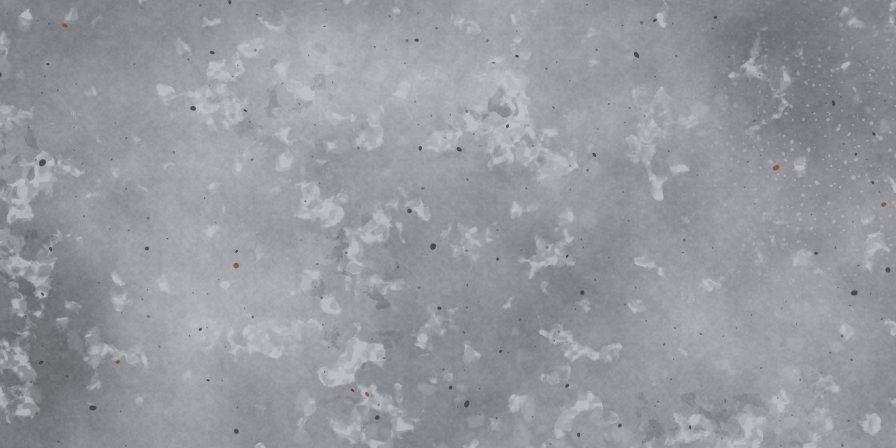
Reproduce this texture procedurally as a Shadertoy shader.

```glsl
const vec3 CONCRETE_TINT = vec3(0.988, 0.995, 1.032);
const vec3 CHALK_COLOR = vec3(0.775, 0.78, 0.80);
const vec3 PIT_COLOR = vec3(0.25, 0.24, 0.25);
const vec3 RUST_COLOR = vec3(0.50, 0.31, 0.20);
const float BASE_TONE = 0.612;
const float CLOUD_CONTRAST = 0.27;
const float GRAIN_CONTRAST = 0.065;
const float CHALK_OPACITY = 0.75;
const float SPOT_OPACITY = 0.24;
const float FLECK_OPACITY = 0.55;

float hash(vec2 p) {
    return fract(sin(dot(p, vec2(127.1, 311.7))) * 43758.5453);
}

vec2 hash2(vec2 p) {
    return vec2(hash(p), hash(p + 37.3));
}

float noise(vec2 p) {
    vec2 i = floor(p), f = fract(p);
    f = f * f * (3.0 - 2.0 * f);
    return mix(mix(hash(i), hash(i + vec2(1, 0)), f.x),
               mix(hash(i + vec2(0, 1)), hash(i + vec2(1, 1)), f.x), f.y);
}

float fbm(vec2 p) {
    float sum = 0.0, amp = 0.5;
    for (int i = 0; i < 5; i++) {
        sum += amp * noise(p);
        p = mat2(1.6, 1.2, -1.2, 1.6) * p + 17.7;
        amp *= 0.5;
    }
    return sum / 0.97;
}

float glow(vec2 p, vec2 center, vec2 size) {
    vec2 d = (p - center) / size;
    return exp(-dot(d, d));
}

// Coverage of randomly turned oval grains, one candidate per grid cell
float scatter(vec2 p, float cell, vec2 radii, float density, float blur, float seed) {
    vec2 home = floor(p / cell);
    float edge = max(blur, 0.7 / iResolution.y);
    float cover = 0.0;
    for (int y = -1; y <= 1; y++)
    for (int x = -1; x <= 1; x++) {
        vec2 id = home + vec2(x, y);
        vec2 key = id + seed;
        vec2 d = p - (id + hash2(key)) * cell;
        float angle = 6.2832 * hash(key + 5.1);
        d = mat2(cos(angle), sin(angle), -sin(angle), cos(angle)) * d;
        d.y *= 1.0 + 0.7 * hash(key + 9.4);
        float radius = mix(radii.x, radii.y, pow(hash(key + 13.8), 2.0));
        float grain = 1.0 - smoothstep(radius - edge, radius + edge, length(d));
        cover = max(cover, grain * step(hash(key + 21.6), density));
    }
    return cover;
}

// Broad light and dark stains of the slab
float slabTone(vec2 p) {
    float tone = BASE_TONE + CLOUD_CONTRAST * (fbm(p * 2.3 + 4.0) - 0.5);
    tone -= 0.135 * glow(p, vec2(1.90, 0.72), vec2(0.33, 0.40));
    tone -= 0.110 * glow(p, vec2(0.10, 0.24), vec2(0.22, 0.24));
    tone -= 0.060 * glow(p, vec2(1.22, 0.25), vec2(0.28, 0.25));
    tone -= 0.050 * smoothstep(0.75, 1.05, p.y);
    tone += 0.045 * glow(p, vec2(0.60, 0.88), vec2(0.16, 0.14));
    tone += 0.045 * glow(p, vec2(0.65, 0.20), vec2(0.40, 0.25));
    tone += 0.035 * glow(p, vec2(1.40, 0.50), vec2(0.25, 0.25));
    return tone;
}

// Zones where the chalky crust breaks out
float crustZone(vec2 p) {
    float zone = glow(p, vec2(1.13, 0.73), vec2(0.12, 0.10));
    zone += 0.9 * glow(p, vec2(0.79, 0.32), vec2(0.10, 0.23));
    zone += 0.9 * glow(p, vec2(0.03, 0.52), vec2(0.09, 0.28));
    zone += 0.6 * glow(p, vec2(0.62, 0.80), vec2(0.17, 0.13));
    zone += 0.6 * glow(p, vec2(1.55, 0.06), vec2(0.40, 0.10));
    return zone;
}

void mainImage(out vec4 fragColor, in vec2 fragCoord) {
    vec2 p = fragCoord / iResolution.y;
    vec2 warp = vec2(noise(p * 45.0), noise(p * 45.0 + 31.0)) - 0.5;
    vec2 rough = p + 0.014 * warp;

    // Cloudy slab with fine grain
    float grain = noise(p * 95.0) * 0.5 + noise(p * 210.0) * 0.5 - 0.5;
    float mottle = fbm(p * 11.0 + 8.0) - 0.5;
    vec3 color = CONCRETE_TINT * (slabTone(p) + GRAIN_CONTRAST * grain + 0.11 * mottle);

    // Soft pale spots
    float zone = crustZone(p);
    float spotMask = smoothstep(0.40, 0.62, fbm(p * 4.0 + 23.0) + 0.15 * zone);
    float spots = scatter(rough, 0.065, vec2(0.007, 0.028), 0.6, 0.006, 3.0);
    color = mix(color, CHALK_COLOR, SPOT_OPACITY * spots * spotMask);

    // Ragged chalk crust with darker crevices
    float ragged = fbm(rough * 19.0 + 51.0) + 0.24 * zone;
    float crust = smoothstep(0.64, 0.75, ragged);
    float crumbs = 0.45 + 0.55 * smoothstep(0.3, 0.7, noise(rough * 85.0 + 6.0));
    color = mix(color, CHALK_COLOR, CHALK_OPACITY * crust * crumbs);
    float crevice = smoothstep(0.60, 0.70, fbm(rough * 28.0 + 90.0)) * min(zone, 1.0);
    color *= 1.0 - 0.20 * crevice;

    // Fine pale flecks, thickest in the dark right side
    float fleckZone = 0.14 + 0.86 * glow(p, vec2(1.86, 0.64), vec2(0.26, 0.28));
    float flecks = scatter(p, 0.021, vec2(0.0015, 0.0055), 0.65, 0.002, 71.0);
    color = mix(color, CHALK_COLOR, FLECK_OPACITY * flecks * fleckZone);

    // Dark pits and rare rust specks
    vec2 chipped = p + 0.004 * warp;
    float pits = scatter(chipped, 0.12, vec2(0.0035, 0.0085), 0.32, 0.002, 113.0);
    float pinholes = scatter(chipped, 0.05, vec2(0.0015, 0.0035), 0.30, 0.002, 157.0);
    float rust = scatter(chipped, 0.25, vec2(0.005, 0.009), 0.16, 0.002, 191.0);
    color = mix(color, PIT_COLOR, max(0.85 * pits, 0.5 * pinholes));
    color = mix(color, RUST_COLOR, 0.85 * rust);

    fragColor = vec4(color, 1.0);
}
```
